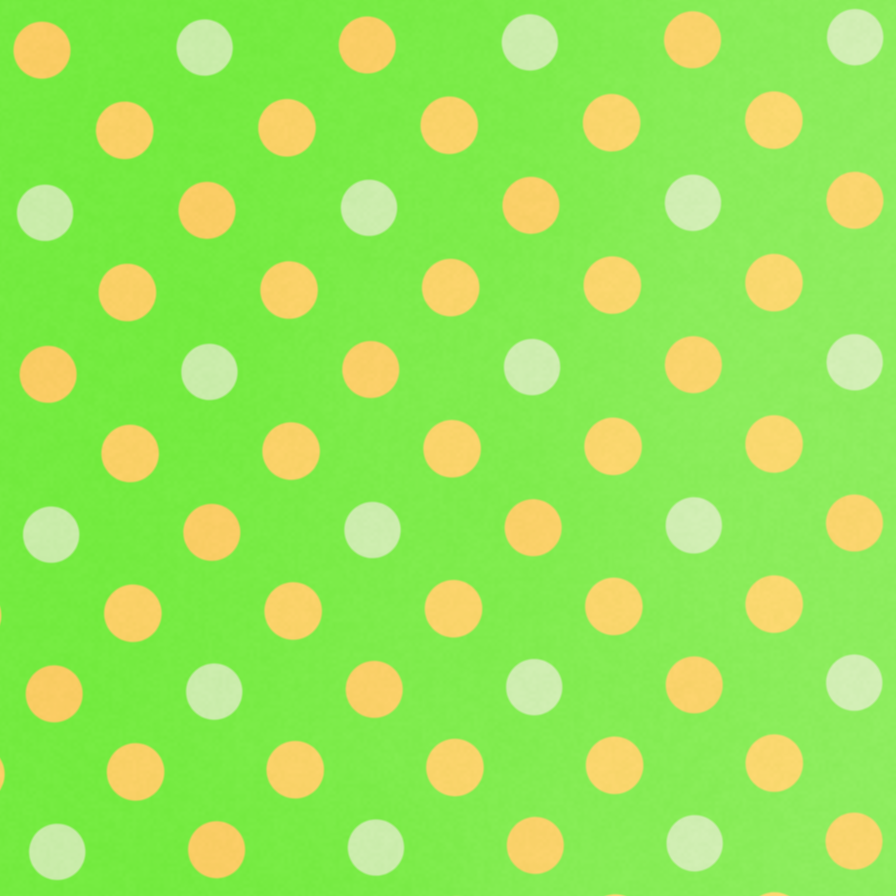
Reproduce this pattern procedurally as a WebGL 1 fragment shader.

```glsl
precision highp float;
// Polka dots on green paper: a square lattice alternating orange and pale dots,
// with a second orange lattice at the cell centres. A gentle warp tilts the sheet;
// a light falloff, mottling and fine grain give the paper its surface.
uniform vec2 u_resolution;

float hash(vec2 p) {
  return fract(sin(dot(p, vec2(127.1, 311.7))) * 43758.5453);
}

float noise(vec2 p) {
  vec2 i = floor(p), f = fract(p);
  f = f * f * (3.0 - 2.0 * f);
  return mix(mix(hash(i), hash(i + vec2(1.0, 0.0)), f.x),
             mix(hash(i + vec2(0.0, 1.0)), hash(i + 1.0), f.x), f.y);
}

// Lattice coordinates (column, row from the top) to sheet position, y down
vec2 latticeToSheet(vec2 c) {
  return vec2(0.0469 + 0.1815 * c.x + 0.0034 * c.y - 0.00073 * c.x * c.y,
              0.0560 + 0.1822 * c.y - 0.0029 * c.x
              + 0.0001 * c.x * c.y - 0.00065 * c.y * c.y);
}

// Inverse of the warp by fixed-point steps
vec2 sheetToLattice(vec2 p) {
  vec2 c = (p - 0.05) / 0.18;
  for (int i = 0; i < 4; i++) c += (p - latticeToSheet(c)) / 0.18;
  return c;
}

// Soft-edged disc coverage
float disc(vec2 p, vec2 centre, float radius, float soft) {
  return 1.0 - smoothstep(-soft, soft, length(p - centre) - radius);
}

void main() {
  vec2 uv = gl_FragCoord.xy / u_resolution;
  vec2 p = vec2(uv.x, 1.0 - uv.y);
  float soft = max(0.0017, 0.75 / u_resolution.y);

  // Green ground, lighter towards the right
  float cloud = noise(p * 5.0) - 0.5;
  float light = smoothstep(0.1, 1.05, p.x + 0.12 * (p.y - 0.5) + 0.2 * cloud);
  vec3 color = mix(vec3(0.455, 0.922, 0.25), vec3(0.555, 0.93, 0.37), light);

  // Nearest dot of each lattice
  vec2 cell = sheetToLattice(p);
  vec2 corner = floor(cell + 0.5);
  vec2 middle = floor(cell) + 0.5;
  float pale = mod(corner.x + corner.y, 2.0);

  // Orange lightens with the ground; corner dots are slightly deeper
  vec3 orange = mix(vec3(0.98, 0.815, 0.40), vec3(0.98, 0.85, 0.44), light);
  vec3 mint = mix(vec3(0.79, 0.925, 0.665), vec3(0.825, 0.935, 0.71), light);
  vec3 cornerColor = mix(orange - vec3(0.0, 0.015, 0.01), mint, pale);
  float cornerDot = disc(p, latticeToSheet(corner), mix(0.0318, 0.0314, pale), soft);
  float middleDot = disc(p, latticeToSheet(middle), 0.0321, soft);
  color = mix(color, cornerColor, cornerDot);
  color = mix(color, orange, middleDot);

  // Paper mottling and grain
  float grain = noise(p * 260.0) + 0.6 * noise(p * 90.0 + 17.0) - 0.8;
  color += grain * vec3(0.018, 0.009, 0.02);

  gl_FragColor = vec4(clamp(color, 0.0, 1.0), 1.0);
}
```
